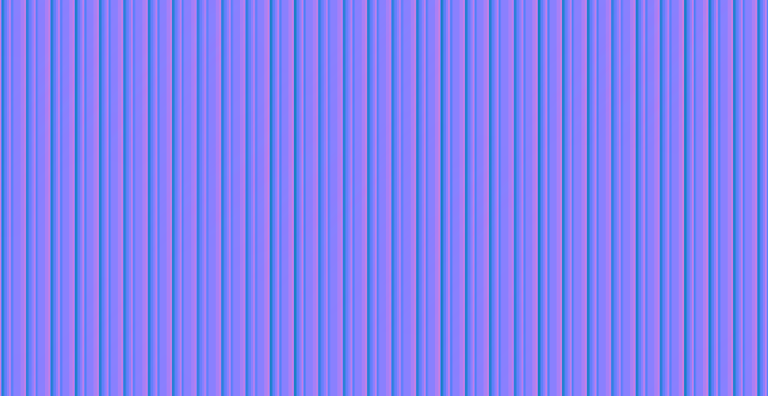
Reproduce this texture map procedurally as a WebGL 2 fragment shader.

```glsl
#version 300 es
precision highp float;
// Tangent-space normal map of vertical ribbed panelling: each rib has a deep
// seam and a fine side groove. The sideways slope is a sum of filtered steps,
// with small changes from rib to rib and faint diagonal brushing.

#define RIBS 31.5          // repeats across the canvas
#define PHASE 0.4          // offset of the first rib, in ribs
#define FLAT_SLOPE 0.08    // slope of the plain rib face
#define EDGE_SOFTNESS 0.02 // softness of slope changes, in ribs
#define EDGE_JITTER 0.012  // sideways shift between ribs
#define RELIEF_VARY 0.16   // change of depth between ribs
#define BRUSH_AMOUNT 0.035 // strength of the diagonal brushing
#define BLUE_FALLOFF 0.36  // loss of blue on steep slopes

uniform vec2 u_resolution;
out vec4 fragColor;

const int BANDS = 12;
// Left border of each band within a rib, and the slope inside it.
const float bandStart[BANDS] = float[](
    0.0, 0.24, 0.38, 0.46, 0.55, 0.59, 0.69, 0.78, 0.84, 0.87, 0.91, 0.96);
const float bandSlope[BANDS] = float[](
    FLAT_SLOPE, 0.32, 0.55, -0.72, -0.50, -0.22,
    FLAT_SLOPE, 0.50, FLAT_SLOPE, -0.40, -0.20, FLAT_SLOPE);

float hash(vec2 p) {
    vec3 q = fract(vec3(p.xyx) * 0.1031);
    q += dot(q, q.yzx + 33.33);
    return fract((q.x + q.y) * q.z);
}

float valueNoise(vec2 p) {
    vec2 cell = floor(p);
    vec2 f = fract(p);
    f = f * f * (3.0 - 2.0 * f);
    float low = mix(hash(cell), hash(cell + vec2(1.0, 0.0)), f.x);
    float high = mix(hash(cell + vec2(0.0, 1.0)), hash(cell + 1.0), f.x);
    return mix(low, high, f.y);
}

// Slope across one rib; each border is a ramp at least one pixel wide.
float ribSlope(float x, float rampWidth, float relief) {
    float slope = 0.0;
    for (int i = 1; i < BANDS; i++) {
        float ramp = clamp((x - bandStart[i]) / rampWidth + 0.5, 0.0, 1.0);
        slope += (bandSlope[i] - bandSlope[i - 1]) * ramp;
    }
    return FLAT_SLOPE + relief * slope;
}

// Soft streaks rising to the right, present only in scattered patches.
float brushing(vec2 p) {
    vec2 along = vec2(p.x + p.y, p.y - p.x) * 0.7071;
    float streak = valueNoise(along * vec2(6.0, 70.0) + 90.0) - 0.5;
    float patchMask = smoothstep(0.45, 0.8, valueNoise(p * 4.0 + 20.0));
    return streak * patchMask;
}

void main() {
    vec2 uv = gl_FragCoord.xy / u_resolution;
    vec2 p = gl_FragCoord.xy / u_resolution.y;

    // Rib number and position within the rib
    float ribs = uv.x * RIBS + PHASE;
    float id = floor(ribs);
    float shift = (hash(vec2(id, 3.0)) - 0.5) * 2.0 * EDGE_JITTER;
    float relief = 1.0 + (hash(vec2(id, 11.0)) - 0.5) * 2.0 * RELIEF_VARY;

    // Relief and wear
    float rampWidth = max(EDGE_SOFTNESS, RIBS / u_resolution.x);
    float slope = ribSlope(fract(ribs) + shift, rampWidth, relief);
    float brush = brushing(p) * BRUSH_AMOUNT;
    slope += brush;

    // Encode the normal
    float red = 0.5 + 0.5 * slope;
    float green = 0.5 - 0.5 * brush;
    float blue = 1.0 - BLUE_FALLOFF * slope * slope;
    fragColor = vec4(red, green, blue, 1.0);
}
```
